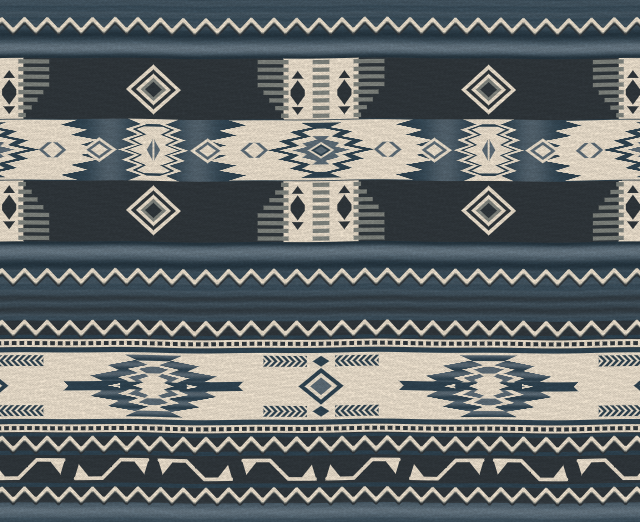
This pattern is drawn by a Shadertoy shader. Its source:

```glsl
// Woven blanket: striped bands with serrated medallions, diamonds, zigzags and hooks.
// Folded coordinates repeat each motif; distance functions paint flat layers,
// then layered sines and cellular noise add dye streaks, weave and wear.
#define HEIGHT 626.
#define REPEAT 402.
#define ZIGZAG 27.2
#define DOTS 9.2
#define WEAR .13
#define NIGHT vec3(.175, .2, .218)
#define TEAL vec3(.17, .245, .295)
#define SLATE vec3(.34, .395, .435)
#define GREY vec3(.47, .485, .465)
#define CREAM vec3(.87, .825, .755)

float px; // one screen pixel in cloth units
vec3 col; // cloth color so far

void paint(vec3 ink, float d) { col = mix(col, ink, clamp(.5 - d / px, 0., 1.)); }
float tri(float x) { return abs(fract(x) * 2. - 1.); }
float fold(float x, float pitch) { return mod(x + .5 * pitch, pitch) - .5 * pitch; }
float glow(float y, float center, float width) { y = (y - center) / width; return exp(-y * y); }
float box(vec2 p, vec2 r) { p = abs(p) - r; return max(p.x, p.y); }
float diamond(vec2 p, vec2 r) {
    p = abs(p) / r;
    return (p.x + p.y - 1.) * r.x * r.y / length(r);
}
void rings(vec2 p, vec2 r, vec3 outer, vec3 middle, vec3 core) {
    paint(outer, diamond(p, r));
    paint(middle, diamond(p, r * .73));
    paint(core, diamond(p, r * .48));
}
// Tapered block with toothed sides; top is its half width at the upper edge
void star(vec3 ink, vec2 p, vec2 r, float top, float pitch, float tooth) {
    p = abs(p);
    float edge = mix(r.x, top, p.y / r.y) - tooth * (1. - tri(p.y / pitch));
    paint(ink, max((p.x - edge) * .5, p.y - r.y));
}
float segment(vec2 p, vec2 a, vec2 b) {
    p -= a; b -= a;
    return length(p - b * clamp(dot(p, b) / dot(b, b), 0., 1.));
}
float cellular(vec2 p) {
    float nearest = 2.;
    for (int i = 0; i < 9; i++) {
        vec2 id = floor(p) + vec2(i % 3, i / 3) - 1.;
        vec2 seed = fract(sin(id * mat2(127.1, 311.7, 269.5, 183.3)) * 4375.5);
        nearest = min(nearest, length(id + seed - p));
    }
    return nearest;
}
void zigzag(vec2 p, float center) {
    float wave = clamp(1. - 2. * tri((p.x - 383.) / ZIGZAG), -.85, .85) * 7.2;
    float d = p.y - center - wave;
    paint(NIGHT, abs(d - 3.) * .7 - 2.8);
    paint(GREY, abs(d - 1.) * .7 - 2.3);
    paint(CREAM, abs(d) * .7 - 1.9);
}
// Stripes, mirrored about the centers of the upper and lower bands
void ground(float y, float upper, float lower, float bx) {
    col = mix(TEAL, SLATE, .35 + .12 * sin(y * .47) + .06 * sin(y * 1.3));
    col = mix(col, SLATE * 1.12, glow(upper, 122., 8.));
    col = mix(col, TEAL * .8, max(glow(upper, 138., 6.), glow(upper, 111., 4.)));
    col = mix(col, NIGHT, .75 * (glow(y, 358., 4.) + glow(y, 372., 5.)));
    paint(NIGHT, upper - 110.);
    paint(mix(TEAL, SLATE, .8 * glow(abs(bx), 52., 22.)), upper - 37.);
    paint(NIGHT, abs(y - 494.) - 109.);
    paint(TEAL, min(abs(lower - 59.) - 2., lower - 46.));
    paint(CREAM, lower - 40.);
    paint(TEAL, min(abs(y - 543.5), abs(y - 582.)) - 2.5);
    col = mix(col, SLATE * 1.1, glow(y, 613., 7.));
}
// Rung blocks, ringed diamonds and two medallions
void upperMotifs(vec2 a, vec2 b) {
    float x = abs(a.x), y = abs(a.y);
    float reach = 48. + 7. * min(4., floor((y - 37.) / 9.2));
    float block = max(abs(y - 73.5) - 36.5, x - reach);
    float rung = (tri(y / 9.2) - .55) * 4.6;
    paint(GREY, max(block, rung));
    paint(CREAM, max(block, x - 45.));
    paint(GREY, max(block, max(min(x - 10., abs(x - 43.) - 4.), rung)));
    vec2 h = vec2(abs(x - 28.), y - 69.);
    float t = abs(h.y) - 17.;
    paint(NIGHT, max(diamond(h, vec2(11, 15)), h.x - 8.5));
    paint(NIGHT, max(-t, (h.x + .75 * t - 7.) * .8));
    vec2 g = vec2(b.x, abs(b.y) - 72.5);
    paint(CREAM, diamond(g, vec2(33, 30)));
    paint(NIGHT, diamond(g, vec2(27, 24)));
    rings(g, vec2(21, 19), CREAM, GREY, NIGHT);
    star(CREAM, a, vec2(146, 36), 110., 12., 26.);
    star(TEAL, a, vec2(64, 33), 24., 11., 20.);
    star(CREAM, a, vec2(50, 26), 18., 11., 17.);
    star(SLATE, a, vec2(34, 17), 10., 8.5, 11.);
    rings(a, vec2(16, 10), CREAM, TEAL, SLATE);
    paint(SLATE, max(abs(diamond(vec2(x - 80., y), vec2(14, 12))) - 1.6, y - 9.));
    rings(vec2(x - 136., y), vec2(21, 15), CREAM, SLATE, CREAM);
    star(CREAM, b, vec2(42, 37), 30., 12.3, 17.);
    star(TEAL, b, vec2(34, 31), 23., 12.3, 15.);
    star(CREAM, b, vec2(30, 28), 19., 12.3, 14.);
    paint(SLATE, max(diamond(b, vec2(8, 14)), 1.2 - abs(b.x)));
}
// Stepped stars, small diamonds and feathered arrows
void lowerMotifs(vec2 a, vec2 b) {
    star(mix(SLATE, TEAL, .5 + .5 * sin(b.y * .55)), b, vec2(96, 37), 34., 12.3, 24.);
    paint(TEAL, max(box(b, vec2(108, 5.5)), abs(b.x) - 102. - abs(b.y)));
    star(CREAM, b, vec2(54, 30), 20., 10., 19.);
    star(SLATE, b, vec2(43, 23), 14., 10., 16.);
    paint(TEAL, box(b, vec2(40, 4.5)));
    star(CREAM, b, vec2(24, 15), 11., 7.5, 8.);
    rings(a, vec2(27, 22), TEAL, CREAM, SLATE);
    vec2 v = vec2(abs(a.x), abs(a.y) - 30.);
    float feather = (tri((v.x - abs(v.y)) / 7.2) - .55) * 2.5;
    paint(TEAL, max(feather, box(v - vec2(43, 0), vec2(26, 6.5))));
    paint(TEAL, diamond(v, vec2(10, 6.5)));
}
// Barbed scrolls, mirrored about the column center
void hooks(vec2 q) {
    q.x = fold(abs(q.x) - REPEAT / 8., REPEAT / 4.);
    q *= q.x < 0. ? -1. : 1.;
    vec2 bend = vec2(11, -11);
    float d = min(segment(q, vec2(0), bend), segment(q, bend, vec2(43, -11))) - 2.2;
    float s = q.y + 13.;
    paint(CREAM, min(d, max(max(-s, q.x - 45. + .3 * s), (24. - q.x + .8 * s) * .78)));
}
void mainImage(out vec4 fragColor, in vec2 fragCoord) {
    px = HEIGHT / iResolution.y;
    vec2 thread = vec2(fragCoord.x, iResolution.y - fragCoord.y) * px, p = thread;
    p.y += .7 * sin(p.x * .017) + .4 * sin(p.x * .043 + 1.);
    float ax = fold(p.x - 385., REPEAT), bx = fold(p.x - 184., REPEAT);
    float upper = p.y - 180., lower = p.y - 463.;
    ground(p.y, abs(upper), abs(lower), bx);
    upperMotifs(vec2(ax, upper), vec2(bx, upper));
    lowerMotifs(vec2(ax, lower), vec2(bx, lower));
    hooks(vec2(ax, p.y - 563.));
    vec2 cell = vec2(fold(p.x - 385., DOTS), abs(lower) - 51.);
    paint(CREAM, abs(cell.y) - 4.8);
    paint(NIGHT, box(cell, vec2(2.8, 2.4)));
    for (float side = -1.; side < 2.; side += 2.) {
        zigzag(p, 180.5 + side * 150.5);
        zigzag(p, 462.5 + side * 69.5);
    }
    zigzag(p, 593.);
    // Dye streaks, thread grain and worn flecks
    float streak = sin(thread.y * .9 + 2. * sin(thread.x * .02)) * sin(thread.x * .11 + thread.y * .3);
    float weave = sin(thread.x * 2.1) * sin(thread.y * 2.3);
    float fleck = cellular(thread * vec2(.3, .45)) - .5;
    col *= 1. + WEAR * (.25 * (streak + weave) + fleck);
    fragColor = vec4(clamp(col, 0., 1.), 1.);
}
```
